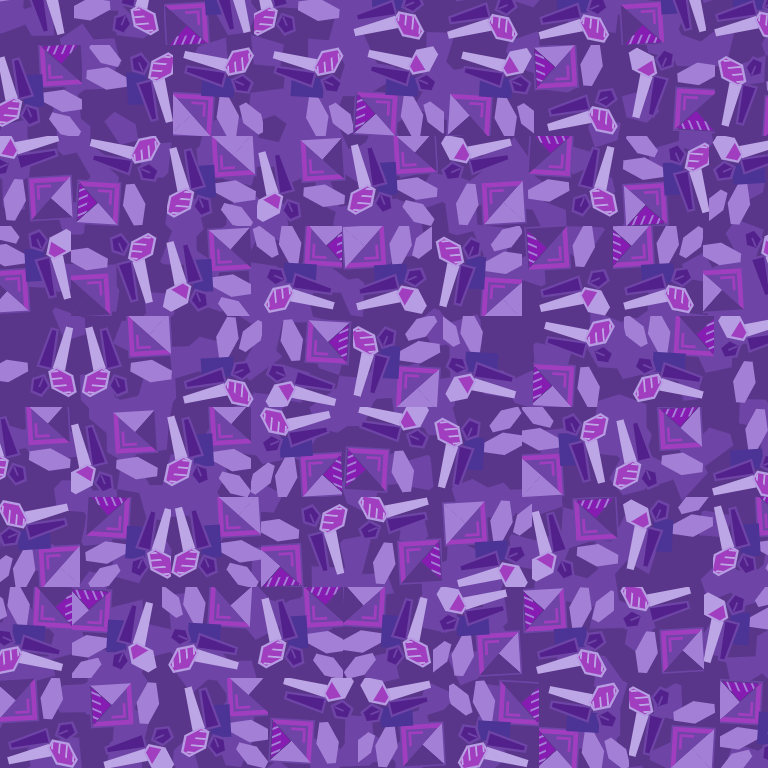
Reproduce this pattern procedurally as a Shadertoy shader.

```glsl
// Purple mosaic of faceted gems, wings and crystals in randomly mirrored tiles
const vec3 DARK = vec3(.35, .21, .54);
const vec3 MID = vec3(.43, .27, .65);
const vec3 LAVENDER = vec3(.64, .50, .84);
const vec3 PALE = vec3(.74, .65, .90);
const vec3 INDIGO = vec3(.30, .20, .59);
const vec3 DEEP = vec3(.32, .13, .55);
const vec3 MAGENTA = vec3(.63, .24, .75);
const vec3 VIVID = vec3(.53, .11, .70);
const float TILES = 8.5;

vec3 hash3(vec2 p) {
    vec3 q = fract(p.xyx * vec3(.1031, .1030, .0973));
    q += dot(q, q.yxz + 33.33);
    return fract((q.xxy + q.yzz) * q.zyx);
}

vec2 turn(vec2 p, float a) {
    return mat2(cos(a), -sin(a), sin(a), cos(a)) * p;
}

// Covers the colour with ink where the distance is negative
void paint(inout vec3 col, vec3 ink, float dist) {
    float pixel = TILES / iResolution.y;
    col = mix(col, ink, clamp(.5 - dist / pixel, 0., 1.));
}

float box(vec2 p, vec2 size) {
    vec2 q = abs(p) - size;
    return max(q.x, q.y);
}

// Long hexagon with blunt ends; x = half length, y = half width
float crystal(vec2 p, vec2 size) {
    p.y += .12 * p.x;
    vec2 q = abs(p);
    float slope = .62 * size.y / size.x;
    return max(q.x - size.x, (q.y + slope * q.x - size.y) / sqrt(1. + slope * slope));
}

// Bar whose half width grows along x
float wing(vec2 p, float len, float narrow, float wide) {
    return max(abs(p.x) - len, abs(p.y) - mix(narrow, wide, .5 + .5 * p.x / len));
}

float pentagon(vec2 p, float r) {
    float sector = 6.2832 / 5., a = atan(p.y, p.x);
    return cos(floor(.5 + a / sector) * sector - a) * length(p) - r;
}

// Ground of dark and medium facets: nearest site of each shade
vec3 facets(vec2 p) {
    vec2 cell = floor(p);
    float dark = 9., medium = 9.;
    for (int y = -2; y <= 2; y++)
    for (int x = -2; x <= 2; x++) {
        vec2 id = cell + vec2(x, y);
        vec3 h = hash3(id + 71.);
        float d = length(id + .15 + .7 * h.xy - p);
        if (h.z < .36) medium = min(medium, d); else dark = min(dark, d);
    }
    vec3 col = DARK;
    paint(col, MID, (medium - dark) / 6.4);
    return col;
}

// Square gem cut by its diagonals, with stepped bands and a toothed facet
void gem(inout vec3 col, vec2 p, vec3 h) {
    p = turn(p, .06);
    float body = box(p, vec2(.245)), core = body + .018;
    paint(col, MID, body);
    paint(col, h.x < .6 ? LAVENDER : DARK, max(core, abs(p.x) - p.y));
    float left = max(core, abs(p.y) + p.x);
    paint(col, h.y < .4 ? LAVENDER : DARK, left);
    if (h.y > .45) {
        paint(col, VIVID, left + .012);
        float teeth = abs(fract((p.y + .5 * p.x) * 11.) - .5) / 11. - .012;
        paint(col, LAVENDER, max(max(left + .01, teeth), p.x + .12));
    }
    float corner = max(core, p.y - p.x);
    corner = max(corner, -p.x - p.y);
    float lower = max(core, max(p.y + abs(p.x), p.y));
    float half2 = min(corner, lower);
    float edge = max(p.x, -p.y);
    paint(col, MAGENTA, max(half2, .175 - edge));
    float steps = max(abs(edge - .135) - .015, box(p - vec2(.1, -.1), vec2(.11)));
    paint(col, MAGENTA, max(half2, steps));
}

// Two wings, a banded crystal and a small dark pentagon
void cluster(inout vec3 col, vec2 p, vec3 h) {
    if (h.x < .65) paint(col, INDIGO, box(turn(p - vec2(0., .16), .06), vec2(.18, .11)));
    float shade = wing(turn(p - vec2(-.14, .02), .25), .23, .045, .095);
    paint(col, MID, shade);
    paint(col, DEEP, shade + .025);
    paint(col, PALE, wing(turn(p - vec2(-.14, -.14), .25), .24, .04, .07));

    vec2 q = turn(p - vec2(.23, -.12), -.55);
    float shell = crystal(q, vec2(.18, .14));
    paint(col, mix(LAVENDER, PALE, .75), shell);
    float inset = shell + .025;
    if (h.y < .4) inset = max(inset, q.x + .03);
    paint(col, MAGENTA, inset);
    float teeth = abs(fract((q.x + .5 * q.y) * 11.) - .5) / 11. - .011;
    if (h.y > .4) paint(col, PALE, max(max(inset, teeth), -q.y - .02));

    vec2 s = turn(p - vec2(.27, .13), .4) * vec2(.85, 1.);
    float eye = pentagon(s, .095);
    paint(col, MID, eye);
    paint(col, DEEP, eye + .025);
    paint(col, MID, max(eye + .025, box(s - vec2(-.03, 0.), vec2(.045, .01))));
}

void mainImage(out vec4 fragColor, in vec2 fragCoord) {
    vec2 uv = fragCoord / iResolution.y * TILES;
    vec3 col = facets(uv * 3.2);

    // Shift the rows, then mirror, swap and nudge each tile
    uv.x += .3 * hash3(vec2(floor(uv.y), 5.)).x;
    vec2 id = floor(uv), p = fract(uv) - .5;
    vec3 flip = hash3(id + 13.), h = hash3(id + 137.), pick = hash3(id + 291.);
    if (flip.x > .5) p = p.yx;
    p *= vec2(flip.y > .5 ? 1. : -1., flip.z > .5 ? 1. : -1.);
    p += .12 * (h.xy - .5);

    paint(col, LAVENDER, crystal(turn(p - vec2(.13, .27), 1.5), vec2(.23, .125)));
    if (h.z < .65) paint(col, LAVENDER, crystal(turn(p - vec2(.4, .29), 1.1), vec2(.19, .11)));
    if (pick.z < .85) gem(col, p - vec2(-.27, .25), pick);
    cluster(col, p - vec2(.02, -.22), h.zxy);
    fragColor = vec4(col, 1.);
}
```
